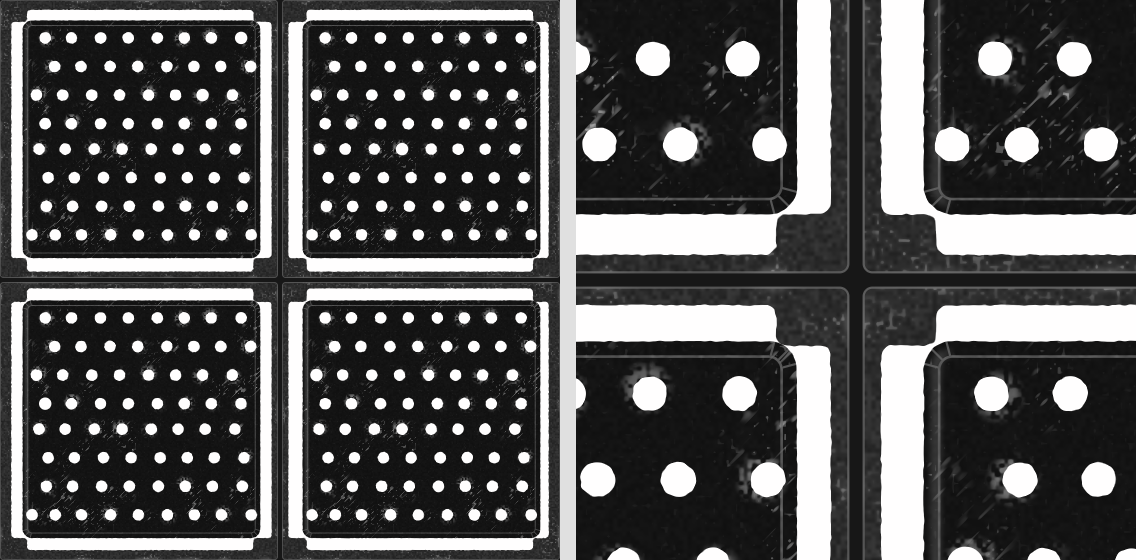
Left: the whole. Right: its middle third, enlarged.
Reproduce this pattern procedurally as a WebGL 1 fragment shader.

```glsl
precision highp float;
uniform vec2 u_resolution;

// Lengths are in units of 1/768 of the canvas
#define GRID 768.0
#define TILE 384.0
#define DOT_RADIUS 7.9
#define COLUMN_STEP 38.2
#define ROW_STEP 39.2
#define BEVEL_INSET 7.0
#define WEAR 1.0
#define BLACK vec3(0.072)
#define PANEL vec3(0.165)
#define LINE vec3(0.42)
#define WHITE vec3(1.0, 0.995, 0.995)

float hash(vec2 p) {
  vec3 q = fract(p.xyx * vec3(0.1031, 0.103, 0.0973));
  q += dot(q, q.yzx + 33.33);
  return fract((q.x + q.y) * q.z);
}

// Value noise that wraps after a whole period
float noise(vec2 p, vec2 period) {
  vec2 i = floor(p), f = fract(p);
  f = f * f * (3.0 - 2.0 * f);
  vec2 a = mod(i, period), b = mod(i + 1.0, period);
  return mix(mix(hash(a), hash(vec2(b.x, a.y)), f.x),
             mix(hash(vec2(a.x, b.y)), hash(b), f.x), f.y);
}

float wrapNoise(vec2 uv, float n) { return noise(uv * n, vec2(n)); }

float roundBox(vec2 p, vec2 halfSize, float r) {
  vec2 q = abs(p) - halfSize + r;
  return length(max(q, 0.0)) + min(max(q.x, q.y), 0.0) - r;
}

float fill(float d, float aa) { return clamp(0.5 - d / aa, 0.0, 1.0); }

// Selects the i-th of eight values, zero outside the range
float pick8(vec4 lo, vec4 hi, float i) {
  vec4 k = vec4(0.0, 1.0, 2.0, 3.0);
  return dot(lo, vec4(equal(vec4(i), k))) + dot(hi, vec4(equal(vec4(i - 4.0), k)));
}

// Offset from the nearest dot in xy, its column and row in zw
vec4 nearestDot(vec2 t) {
  float lift = 4.3 * step(187.0, t.y);
  float row = clamp(floor((t.y - 52.0 + lift) / ROW_STEP + 0.5), 0.0, 7.0);
  float last = step(6.5, row);
  float x = t.x - 62.0 - pick8(vec4(0.0, 13.0, -12.0, 0.0), vec4(-8.5, 4.0, 1.5, 13.8), row);
  float col = clamp(floor(x / COLUMN_STEP + 0.5), -last, 7.0);
  x -= col * COLUMN_STEP + pick8(vec4(0.0, -2.2, -0.5, -0.7), vec4(1.0, -0.2, -1.4, 1.3), col);
  x -= 6.3 * step(col, -0.5);
  float y = t.y - 52.0 + 4.3 * step(3.5, row) - row * ROW_STEP;
  return vec4(x, y, col, row);
}

// Notched white border, mirrored about the canvas centre
float frameDistance(vec2 m) {
  float wide = roundBox(m - vec2(190.0, 192.0), vec2(178.5, 162.0), 5.0);
  float tall = roundBox(m - vec2(191.75, 191.0), vec2(155.25, 179.5), 5.0);
  float k = max(5.0 - abs(wide - tall), 0.0);
  return min(wide, tall) - k * k / 20.0;
}

void main() {
  vec2 uv = gl_FragCoord.xy / u_resolution;
  uv.y = 1.0 - uv.y;
  float aa = GRID / min(u_resolution.x, u_resolution.y);
  vec2 p = uv * GRID;
  vec2 t = mod(p, TILE), tuv = t / TILE;
  vec2 m = abs(p - TILE);
  float grain = wrapNoise(uv, 384.0);
  float fine = wrapNoise(tuv, 190.0);
  float rough = wrapNoise(uv, 300.0) - 0.5;

  // Dark panel with a worn hairline rim
  float panel = roundBox(m - 193.5, vec2(190.0), 4.0);
  float patches = wrapNoise(uv, 40.0);
  vec3 plate = PANEL + 0.09 * (grain - 0.4);
  plate += WEAR * 0.17 * smoothstep(0.68, 0.95, grain) * smoothstep(0.4, 0.8, patches);
  plate += WEAR * 0.12 * smoothstep(-5.0, 0.0, panel) * smoothstep(0.55, 0.85, patches);
  vec3 color = mix(BLACK + 0.02, plate, fill(panel, aa));
  color = mix(color, LINE, fill(abs(panel) - 0.5, aa) * (0.65 + 0.35 * patches));

  // White border
  color = mix(color, WHITE, fill(frameDistance(m) + rough * 0.9, aa));

  // Black field: grain, diagonal scratches and scattered specks
  vec2 q = t - vec2(194.0, 191.0);
  float field = roundBox(q, vec2(163.0), 13.0);
  float cluster = smoothstep(0.55, 0.85, wrapNoise(tuv, 13.0));
  vec2 diagonal = vec2(tuv.x + tuv.y, tuv.x - tuv.y) * vec2(130.0, 38.0);
  float scratch = smoothstep(0.72, 0.95, noise(diagonal, vec2(130.0, 38.0)));
  float speck = smoothstep(0.82, 0.97, fine);
  vec3 ink = BLACK + 0.025 * (grain - 0.4);
  ink += WEAR * (0.3 * cluster * scratch + 0.22 * speck * (0.15 + cluster));

  // Bevel line, softer on the left, with short rays in the corners
  float bevel = fill(abs(field + BEVEL_INSET) - 0.6, aa);
  float leftGlow = smoothstep(148.0, 156.0, -q.x) * smoothstep(5.0, 0.0, abs(field + 5.5));
  vec2 corner = abs(q) - 149.0;
  float angle = atan(corner.y, corner.x) / 0.5236;
  float ray = abs(fract(angle) - 0.5) * 0.5236 * length(corner);
  float rays = fill(ray - 0.5, aa) * step(0.0, min(corner.x, corner.y));
  rays *= smoothstep(-7.5, -6.5, field);
  ink += 0.13 * leftGlow;
  ink = mix(ink, LINE, max(bevel * (0.6 + 0.3 * fine), 0.75 * rays));
  color = mix(color, ink, fill(field + rough * 0.6, aa));

  // Dots: smudged rims, and a few larger ones that differ per tile
  vec4 dotCell = nearestDot(t);
  float seed = hash(dotCell.zw + 17.0);
  float turn = 6.2832 * hash(dotCell.wz + 41.0);
  float smudge = smoothstep(14.0, 7.0, length(dotCell.xy - 3.0 * vec2(cos(turn), sin(turn))));
  smudge *= smoothstep(0.45, 0.9, seed) * smoothstep(0.25, 0.8, fine);
  color = mix(color, vec3(0.55), WEAR * 0.75 * smudge * fill(field, aa));
  float large = step(0.97, hash(dotCell.zw + 23.0 * floor(p / TILE) + 5.0));
  float disc = length(dotCell.xy) - DOT_RADIUS - 0.6 * large + rough * 0.8 * (1.0 - large);
  color = mix(color, WHITE, fill(disc, aa));

  gl_FragColor = vec4(color, 1.0);
}
```
